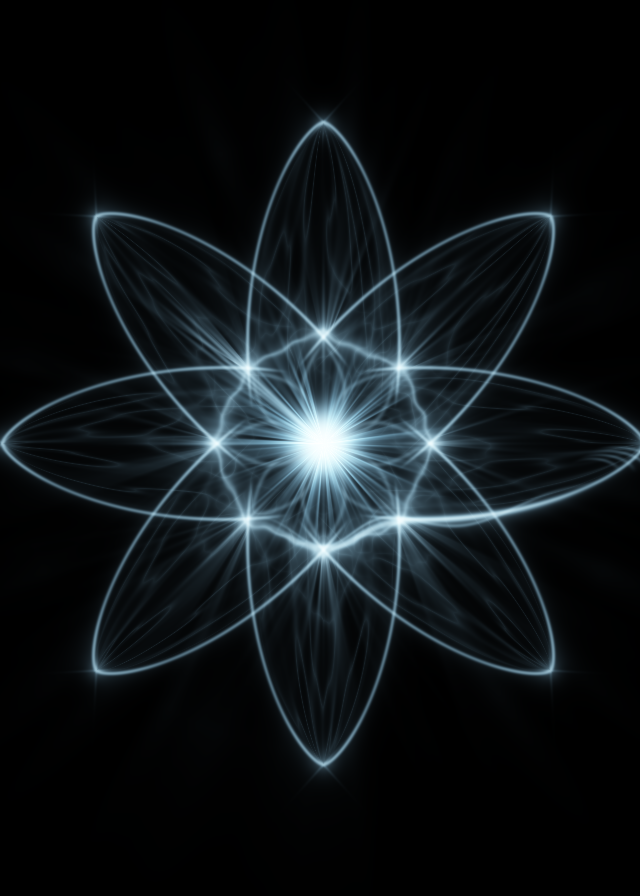
Reproduce this background procedurally as a WebGL 1 fragment shader.

```glsl
precision highp float;
// A luminous eight-petalled flower of light on black: thin petal outlines,
// an octagonal ring with sparkling nodes, and a white core throwing rays.
// Light is summed as one density, then exposed through a cold blue film curve.
uniform vec2 u_resolution;

float hash(vec2 p) {
  vec3 q = fract(vec3(p.xyx) * 0.1031);
  q += dot(q, q.yzx + 33.33);
  return fract((q.x + q.y) * q.z);
}

float noise(vec2 p) {
  vec2 i = floor(p), f = fract(p);
  f = f * f * (3.0 - 2.0 * f);
  return mix(mix(hash(i), hash(i + vec2(1, 0)), f.x),
             mix(hash(i + vec2(0, 1)), hash(i + vec2(1, 1)), f.x), f.y);
}

// Soft line whose core never gets thinner than a pixel
float line(float d, float w) {
  w = max(w, 0.8 / u_resolution.x);
  return exp(-d * d / (w * w));
}

float petalWidth(float a) {
  float t = (a - 0.155) / 0.347;
  return 0.1186 * pow(max(1.0 - t * t, 0.0001), 0.7);
}

// One petal along +x: outline, inner filaments, node star and tip
float petal(vec2 p, float seed) {
  float a = p.x, b = abs(p.y);
  float t = (a - 0.155) / 0.347, u = b / 0.1186 + 0.0001;
  vec2 slope = vec2(2.0 * t / 0.347, 12.06 * pow(u, 0.43));
  float d = (pow(u, 1.43) + t * t - 1.0) / max(length(slope), 1.0);
  float start = smoothstep(0.05, 0.13, a);
  float power = 0.5 + 0.8 * exp(-max(a - 0.1, 0.0) * 9.0) + 0.35 * smoothstep(0.4, 0.5, a);
  float light = start * power * (line(d, 0.0028) + 0.17 * exp(-abs(d) / 0.01));

  // Threads that converge with the outline
  float inside = start * (1.0 - smoothstep(-0.02, 0.0, d));
  float s = p.y / petalWidth(a);
  float thread = 1.0 - abs(2.0 * noise(vec2(s * 8.0 + seed * 17.0, a * 9.0 + b * 12.0)) - 1.0);
  light += inside * (0.02 + 0.13 * pow(thread, 6.0));

  // Sparkling node with a fan of rays pointing outward
  vec2 q = p - vec2(0.172, 0.0);
  float r = length(q);
  light += 0.9 * exp(-r * r / 0.00012) + 0.4 * exp(-r / 0.018);
  light += 0.6 * line(b, 0.0028) * exp(-abs(q.x) / 0.045);
  float fan = q.y / (max(q.x, 0.0) + 0.025);
  float rays = pow(noise(vec2(fan * 15.0 + 40.0, seed * 91.0)), 3.0);
  light += 1.1 * rays * smoothstep(0.0, 0.015, q.x) * exp(-q.x * 14.0 - fan * fan * 5.0);

  // Tip glint and the strands crossing past it
  vec2 e = p - vec2(0.498, 0.0);
  light += 0.5 * exp(-length(e) / 0.01);
  light += 0.3 * line(b - abs(e.x - 0.004) * 0.9, 0.003) * exp(-abs(e.x) / 0.014);
  return light;
}

void main() {
  vec2 p = (gl_FragCoord.xy - vec2(0.5055, 0.505) * u_resolution) / u_resolution.x;
  float r = length(p);
  vec2 dir = p / max(r, 0.0001);
  float light = 0.0;

  // Eight petals, with a small loop inside the ring on each axis
  for (int i = 0; i < 8; i++) {
    float k = float(i), ang = k * 0.785398;
    vec2 axis = vec2(cos(ang), sin(ang));
    vec2 q = vec2(dot(p, axis), dot(p, vec2(-axis.y, axis.x)));
    light += petal(q, hash(vec2(k, 3.0)));
    float span = smoothstep(0.02, 0.05, q.x) * (1.0 - smoothstep(0.14, 0.16, q.x));
    float loopWidth = 0.033 * sin(clamp(q.x / 0.16, 0.0, 1.0) * 3.14159);
    light += 0.3 * span * line(abs(q.y) - loopWidth, 0.004);
  }

  // Frayed octagonal ring with its corners on the petal axes
  float fold = mod(atan(p.y, p.x) + 6.283185, 0.785398) - 0.392699;
  float ring = r * cos(fold) - 0.159 + 0.012 * (noise(p * 45.0) - 0.5);
  light += 0.45 * line(ring, 0.004) + 0.3 * exp(-abs(ring) / 0.011);
  float wisp = 1.0 - abs(2.0 * noise(p * 32.0 + 50.0) - 1.0);
  light += 0.3 * pow(wisp, 5.0) * exp(-abs(r - 0.155) / 0.025);

  // White core and its rays
  float rays = 0.55 * pow(noise(dir * 9.0 + 20.0), 2.0) + pow(noise(dir * 24.0 + 70.0), 3.0);
  float halo = rays * 4.5 * exp(-r / 0.052);
  light += 6.0 * exp(-r * r / 0.0014) + 0.9 * exp(-r / 0.04) + halo;

  // Bright streaks toward the upper left
  for (int i = 0; i < 3; i++) {
    float ang = 2.39 + 0.045 * float(i);
    vec2 axis = vec2(cos(ang), sin(ang));
    float along = dot(p, axis), off = dot(p, vec2(-axis.y, axis.x));
    light += (0.85 - 0.2 * float(i)) * line(off, 0.003) * smoothstep(0.0, 0.05, along)
           * (1.0 - smoothstep(0.12, 0.38, along));
  }

  // Ribbon sagging under the ring and joining the right petal
  float x = abs(p.x);
  float ribbon = p.y + petalWidth(x) + 0.06 * exp(-x * x / 0.005);
  float reach = smoothstep(-0.15, 0.05, p.x) * (1.0 - smoothstep(0.2, 0.49, p.x));
  light += reach * (1.2 * line(ribbon, 0.005) + 0.4 * exp(-abs(ribbon + 0.004) / 0.01)
         + 0.5 * line(ribbon - 0.012 * sin(x * 22.0), 0.003));

  // Curled strands near the right tip
  for (int i = 0; i < 4; i++) {
    float k = float(i);
    vec2 q = (p - vec2(0.455 - 0.012 * k, -0.048)) * vec2(0.55, 1.0);
    float arc = length(q) - 0.042 + 0.006 * k;
    light += 0.35 * line(arc, 0.0025) * smoothstep(0.0, 0.03, q.y) * smoothstep(-0.02, 0.02, q.x);
  }

  // Faint haze streaming beyond the petals
  light += 0.035 * pow(noise(dir * 12.0 + 9.0), 3.0) * exp(-abs(r - 0.48) / 0.1);

  vec3 film = mix(vec3(0.58, 0.84, 1.0), vec3(0.42, 0.82, 1.1), clamp(halo, 0.0, 1.0) * 0.6);
  gl_FragColor = vec4(1.0 - exp(-light * film), 1.0);
}
```
